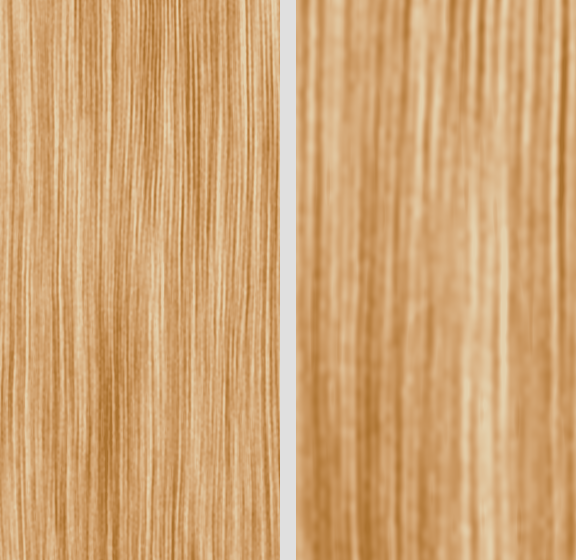
Left: the whole. Right: its middle third, enlarged.
Write a Shadertoy shader that draws this texture.

```glsl
// Pale oak veneer with long, nearly straight vertical grain.

float hash(vec2 p) {
    vec3 q = fract(vec3(p.xyx) * vec3(0.1031, 0.1030, 0.0973));
    q += dot(q, q.yzx + 33.33);
    return fract((q.x + q.y) * q.z);
}

// Smooth variation along one fibre, from -1 to 1
float fibre(float id, float y) {
    y += 17.0 * hash(vec2(id, 3.7));
    float cell = floor(y);
    float a = hash(vec2(id, cell));
    float b = hash(vec2(id, cell + 1.0));
    return 2.0 * mix(a, b, smoothstep(0.0, 1.0, y - cell)) - 1.0;
}

// Neighbouring fibres blended; their lengths are staggered
float grain(vec2 p, float seed) {
    float id = floor(p.x);
    float s = smoothstep(0.0, 1.0, p.x - id);
    return mix(fibre(id + seed, p.y), fibre(id + 1.0 + seed, p.y), s);
}

// Tone in standard deviations to wood colour
vec3 woodColour(float tone) {
    tone = clamp(tone, -2.5, 2.4);
    return vec3(0.820, 0.635, 0.433)
         + vec3(0.045, 0.075, 0.100) * tone
         - vec3(0.006, 0.0, 0.0) * tone * tone;
}

void mainImage(out vec4 fragColor, in vec2 fragCoord) {
    // One unit is the canvas width
    vec2 p = fragCoord / iResolution.x;

    // Slight bends and small wavers of the grain
    vec2 g = p;
    g.x += 0.009 * grain(p * vec2(3.0, 1.2), 11.0);
    g.x += 0.003 * grain(p * vec2(8.0, 4.0), 47.0);
    g.x += 0.0008 * grain(p * vec2(20.0, 18.0), 83.0);

    // Broad bands down to fine streaks
    float tone = 0.42 * grain(g * vec2(6.0, 0.8), 120.0);
    tone += 0.45 * grain(g * vec2(19.0, 1.0), 210.0);
    tone += 0.95 * grain(g * vec2(60.0, 1.4), 340.0);
    tone += 1.75 * grain(g * vec2(118.0, 2.2), 470.0);

    // Growth lines, strong in some places and faint in others
    float phase = 56.0 * g.x + 2.5 * grain(g * vec2(6.0, 0.6), 610.0);
    float strength = smoothstep(-0.6, 0.7, grain(p * vec2(5.0, 1.1), 650.0));
    tone += 0.80 * strength * sin(6.2832 * phase);

    // Short pores and faint flecks
    float pores = grain(g * vec2(125.0, 16.0), 700.0);
    tone += 0.60 * pores - 0.7 * smoothstep(0.45, 0.95, pores) + 0.12;
    tone += 0.45 * grain(p * vec2(115.0, 80.0), 900.0);

    // One long pale streak, and a deeper tone toward the lower right
    float streak = exp(-pow((g.x - 0.285) / 0.006, 2.0));
    tone += 1.3 * streak * smoothstep(0.4, 0.9, p.y) * smoothstep(1.7, 1.2, p.y);
    tone += 0.17 * (p.y - 1.0) - 0.25 * (p.x - 0.5);

    fragColor = vec4(woodColour(tone), 1.0);
}
```
